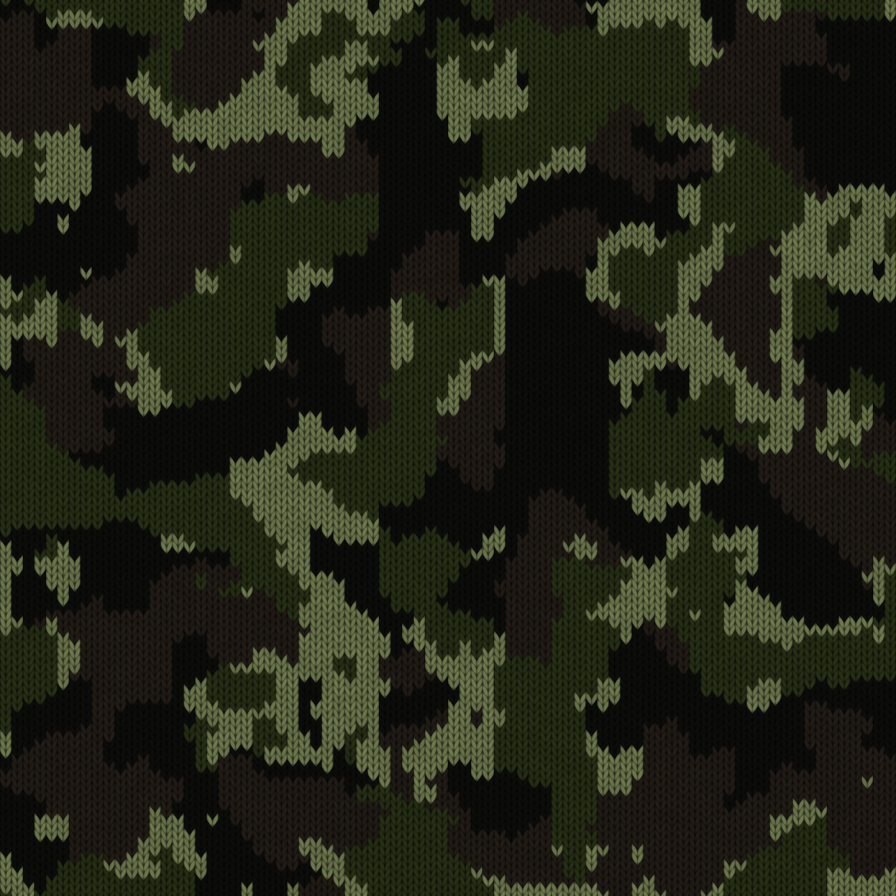
This pattern is drawn by a Shadertoy shader. Its source:

```glsl
#define COLUMNS 78.0
#define ROWS 118.0
#define RISE 1.0
#define GAP_DARKNESS 0.62
#define GREEN_LEVEL 0.36
#define BROWN_LEVEL 0.20
#define RIBBON_WIDTH 0.56
#define PATCH_SCALE 6.3
#define STITCH_VARIATION 0.10
#define SAMPLES 3

const vec3 BLACK_YARN = vec3(0.048, 0.052, 0.042);
const vec3 BROWN_YARN = vec3(0.130, 0.106, 0.085);
const vec3 GREEN_YARN = vec3(0.147, 0.180, 0.080);
const vec3 LIGHT_YARN = vec3(0.415, 0.455, 0.293);

vec2 hash22(vec2 p) {
    vec3 q = fract(p.xyx * vec3(0.1031, 0.1030, 0.0973));
    q += dot(q, q.yzx + 33.33);
    return fract((q.xx + q.yz) * q.zy);
}

float cornerSlope(vec2 cell, vec2 offset) {
    return dot(hash22(cell) * 2.0 - 1.0, offset);
}

float gradientNoise(vec2 p) {
    vec2 i = floor(p), f = fract(p);
    vec2 w = f * f * f * (f * (f * 6.0 - 15.0) + 10.0);
    vec2 e = vec2(1.0, 0.0);
    return mix(mix(cornerSlope(i, f), cornerSlope(i + e, f - e), w.x),
               mix(cornerSlope(i + e.yx, f - e.yx), cornerSlope(i + 1.0, f - 1.0), w.x), w.y);
}

// Layered noise scaled to a spread of about one
float patchField(vec2 p) {
    const mat2 turn = mat2(1.6, 1.2, -1.2, 1.6);
    float sum = 0.0, weight = 4.8;
    for (int i = 0; i < 3; i++) {
        sum += weight * gradientNoise(p);
        p = turn * p + 17.3;
        weight *= 0.5;
    }
    return sum;
}

// Dark ground, green islands and broken light ribbons along their rims
vec3 camouflage(vec2 p) {
    float green = patchField(p * PATCH_SCALE + 31.7) - GREEN_LEVEL;
    float brown = patchField(p * PATCH_SCALE * 0.8 + 83.2) - BROWN_LEVEL;
    float breaks = patchField(p * PATCH_SCALE * 1.2 + 147.9);
    float ribbon = RIBBON_WIDTH * smoothstep(-0.3, 0.3, breaks);
    vec3 ground = brown > 0.0 ? BROWN_YARN : BLACK_YARN;
    if (abs(green) < ribbon) return LIGHT_YARN;
    return green > 0.0 ? GREEN_YARN : ground;
}

// V-shaped stitches, each in a single yarn colour
vec3 knit(vec2 uv) {
    vec2 grid = vec2(COLUMNS, ROWS);
    vec2 p = uv * grid;
    float fromSpine = abs(fract(p.x) - 0.5);
    p.y -= RISE * 2.0 * fromSpine;
    vec2 stitch = floor(p);

    // Rounded leg with shadow in the gaps around it
    vec2 leg = vec2(fromSpine * 4.0 - 1.0, fract(p.y) * 2.0 - 1.0);
    float edge = dot(leg * leg, vec2(1.0, 0.85));
    float shade = 1.0 - GAP_DARKNESS * smoothstep(0.25, 1.45, edge);
    shade *= 1.0 + STITCH_VARIATION * (hash22(stitch + 211.0).x - 0.5);
    return camouflage((stitch + 0.5) / grid) * shade;
}

void mainImage(out vec4 fragColor, in vec2 fragCoord) {
    // Average several points per pixel for smooth edges
    vec3 color = vec3(0.0);
    for (int y = 0; y < SAMPLES; y++) {
        for (int x = 0; x < SAMPLES; x++) {
            vec2 jitter = (vec2(x, y) + 0.5) / float(SAMPLES) - 0.5;
            color += knit((fragCoord + 1.25 * jitter) / iResolution.y);
        }
    }
    fragColor = vec4(color / float(SAMPLES * SAMPLES), 1.0);
}
```
